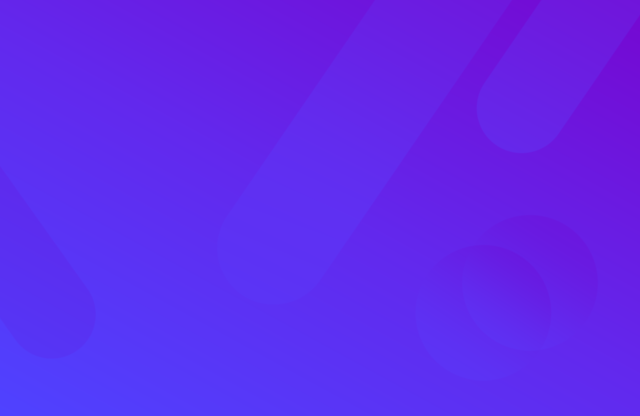
A WebGL 2 fragment shader for this background:

```glsl
#version 300 es
precision highp float;
// Violet-to-blue diagonal gradient with faint slanted capsules and two
// overlapping discs. Shapes are signed distances that tint the gradient;
// lengths are in canvas heights, with the origin at the lower left.

uniform vec2 u_resolution;
out vec4 fragColor;

// Background gradient, from the lower left to the upper right
const vec3 BLUE = vec3(0.310, 0.260, 1.000);
const vec3 INDIGO = vec3(0.385, 0.158, 0.930);
const vec3 VIOLET = vec3(0.460, 0.030, 0.820);
const vec2 GRADIENT_DIR = vec2(0.48, 0.88);
const float GRADIENT_HALF = 0.81;

// Capsules: centre of the rounded end, axis direction, radius
const vec2 AXIS_RIGHT = vec2(0.565, 0.825);
const vec2 AXIS_LEFT = vec2(-0.58, 0.815);
const vec2 WIDE_END = vec2(0.658, 0.404);
const float WIDE_RADIUS = 0.136;
const vec2 CORNER_END = vec2(1.254, 0.740);
const float CORNER_RADIUS = 0.108;
const vec2 LEFT_END = vec2(0.124, 0.244);
const float LEFT_RADIUS = 0.106;

// Discs
const vec2 DISC_FRONT = vec2(1.162, 0.248);
const vec2 DISC_BACK = vec2(1.274, 0.320);
const float DISC_RADIUS = 0.163;

// Tint strengths
const vec3 LIGHT_TINT = vec3(-0.020, 0.052, 0.035);
const vec3 DARK_TINT = vec3(0.012, -0.036, -0.030);
const float DISC_STRENGTH = 0.75;

// Distance to a capsule that runs on without end along its axis
float capsule(vec2 p, vec2 end, vec2 axis, float radius) {
    vec2 d = p - end;
    return length(d - axis * max(dot(d, axis), 0.0)) - radius;
}

float coverage(float dist) {
    float pixel = 1.0 / u_resolution.y;
    return 1.0 - smoothstep(-pixel, pixel, dist);
}

vec3 background(vec2 p) {
    float t = dot(p, GRADIENT_DIR) / GRADIENT_HALF;
    vec3 lower = mix(BLUE, INDIGO, clamp(t, 0.0, 1.0));
    return mix(lower, VIOLET, clamp(t - 1.0, 0.0, 1.0));
}

// Disc shaded from a light lower left to a dark upper right
vec3 discTint(vec2 p, vec2 centre) {
    vec2 d = p - centre;
    float shade = dot(d, normalize(vec2(0.6, 0.8))) / DISC_RADIUS;
    vec3 tint = mix(LIGHT_TINT * 0.5, DARK_TINT, smoothstep(-0.9, 0.9, shade));
    return tint * DISC_STRENGTH * coverage(length(d) - DISC_RADIUS);
}

void main() {
    vec2 p = gl_FragCoord.xy / u_resolution.y;
    vec3 color = background(p);

    // Wide central band, fading in from its rounded end
    float wideFade = smoothstep(-0.15, 0.35, dot(p - WIDE_END, AXIS_RIGHT));
    float wide = coverage(capsule(p, WIDE_END, AXIS_RIGHT, WIDE_RADIUS));
    color += LIGHT_TINT * wide * mix(0.25, 0.75, wideFade);

    // Bright capsule at the upper right
    color += LIGHT_TINT * coverage(capsule(p, CORNER_END, AXIS_RIGHT, CORNER_RADIUS));

    // Dark capsule at the left
    color += DARK_TINT * 0.8 * coverage(capsule(p, LEFT_END, AXIS_LEFT, LEFT_RADIUS));

    // Overlapping discs
    color += discTint(p, DISC_BACK) + discTint(p, DISC_FRONT);

    fragColor = vec4(clamp(color, 0.0, 1.0), 1.0);
}
```
